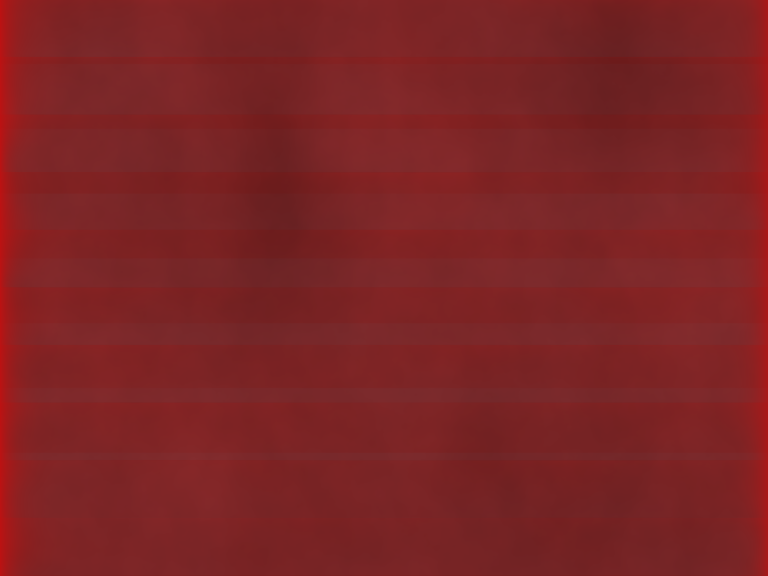
A WebGL 2 fragment shader for this texture:

```glsl
#version 300 es
precision highp float;
// Dark red cloth in soft horizontal bands: ten sawtooth fades from red to mauve,
// crossed by a second, slightly longer sawtooth that fades the other way.
// Gradient noise and broad smudges wear the surface; both sides glow red.
uniform vec2 u_resolution;
out vec4 fragColor;

vec2 hashGradient(vec2 cell) {
  vec3 h = fract(vec3(cell.xyx) * vec3(0.1031, 0.1030, 0.0973));
  h += dot(h, h.yzx + 33.33);
  float angle = 6.2832 * fract((h.x + h.y) * h.z);
  return vec2(cos(angle), sin(angle));
}

float gradientNoise(vec2 p) {
  vec2 i = floor(p), f = fract(p);
  vec2 u = f * f * f * (f * (f * 6.0 - 15.0) + 10.0);
  float a = dot(hashGradient(i), f);
  float b = dot(hashGradient(i + vec2(1, 0)), f - vec2(1, 0));
  float c = dot(hashGradient(i + vec2(0, 1)), f - vec2(0, 1));
  float d = dot(hashGradient(i + vec2(1, 1)), f - vec2(1, 1));
  return mix(mix(a, b, u.x), mix(c, d, u.x), u.y);
}

float fbm(vec2 p) {
  float sum = 0.0, amplitude = 0.6;
  for (int octave = 0; octave < 4; octave++) {
    sum += amplitude * gradientNoise(p);
    p = p * 2.03 + 17.3;
    amplitude *= 0.5;
  }
  return sum;
}

// Rising ramp with a smoothed drop at each repeat
float sawtooth(float x) {
  float f = fract(x);
  return f * (1.0 - smoothstep(1.0 - max(fwidth(x), 0.025), 1.0, f));
}

float smudge(vec2 p, vec2 center, vec2 radius) {
  vec2 q = (p - center) / radius;
  return exp(-dot(q, q));
}

void main() {
  vec2 uv = gl_FragCoord.xy / u_resolution;
  uv.y = 1.0 - uv.y; // measured downward from the top
  vec2 p = uv * vec2(u_resolution.x / u_resolution.y, 1.0);

  // Two opposed band systems, uneven along their length
  float band = sawtooth(uv.y * 10.0);
  float counterBand = sawtooth(uv.y * 80.0 / 9.0);
  float row = floor(uv.y * 10.0);
  float unevenness = gradientNoise(vec2(p.x * 2.5, row * 0.73 + 0.4));
  float mauve = 0.5 + (0.6 + 0.35 * unevenness) * (band - 0.5)
              - (0.45 - 0.3 * unevenness) * (counterBand - 0.5);
  mauve += 0.45 * fbm(p * vec2(4.0, 5.0) + 3.7);
  vec3 color = mix(vec3(0.49, 0.125, 0.125), vec3(0.475, 0.162, 0.17), clamp(mauve, 0.0, 1.0));

  // Thin warm lip under each band edge
  color.r += 0.025 * (0.6 + unevenness) * exp(-band * 9.0);

  // Broad upright shadows and worn highlights
  float shade = 1.0 + 0.13 * fbm(p * vec2(5.0, 2.5) + 11.0) + 0.045 * fbm(p * 18.0);
  shade -= 0.14 * smudge(uv, vec2(0.355, 0.34), vec2(0.055, 0.24));
  shade -= 0.10 * smudge(uv, vec2(0.79, 0.10), vec2(0.09, 0.17));
  shade -= 0.06 * smudge(uv, vec2(0.70, 0.85), vec2(0.16, 0.22));
  shade += 0.07 * smudge(uv, vec2(0.57, 0.25), vec2(0.09, 0.18));
  shade += 0.06 * smudge(uv, vec2(0.24, 0.84), vec2(0.08, 0.16));
  shade += 0.06 * smudge(uv, vec2(0.90, 0.42), vec2(0.10, 0.16));
  color *= shade;

  // Red glow creeping in from the left and right sides
  float reach = 1.0 + 0.7 * gradientNoise(vec2(uv.x * 6.0, uv.y * 9.0)) - 0.25 * (band - 0.5);
  float glow = exp(-uv.x / (0.019 * reach)) + 0.7 * exp(-(1.0 - uv.x) / (0.017 * reach));
  color = mix(color, vec3(0.74, 0.07, 0.07), min(glow, 1.0));

  fragColor = vec4(color, 1.0);
}
```
